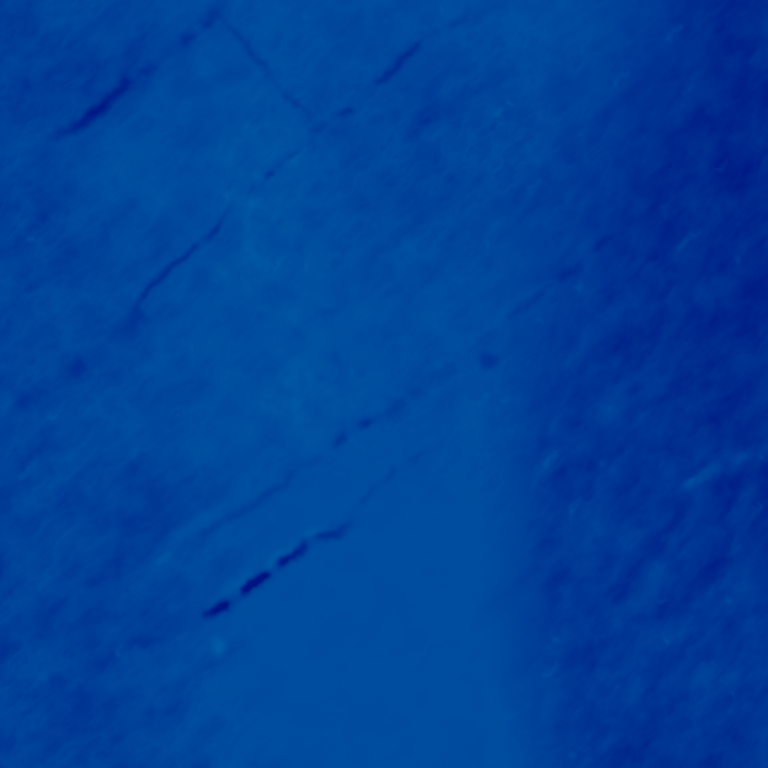
Give the GLSL for this texture, as a three.js fragment shader.

```glsl
// Deep blue weathered surface with diagonal streaks, broken hairline cracks and a dark right flank.
varying vec2 vUv;

float hash(vec2 p) {
  vec3 q = fract(p.xyx * vec3(0.1031, 0.1030, 0.0973));
  q += dot(q, q.yzx + 33.33);
  return fract((q.x + q.y) * q.z);
}

float noise(vec2 p) {
  vec2 i = floor(p), f = fract(p);
  f = f * f * (3.0 - 2.0 * f);
  return mix(mix(hash(i), hash(i + vec2(1.0, 0.0)), f.x),
             mix(hash(i + vec2(0.0, 1.0)), hash(i + 1.0), f.x), f.y);
}

// Layered noise, centred on zero
float fbm(vec2 p) {
  float sum = 0.0, amp = 0.5;
  for (int i = 0; i < 4; i++) {
    sum += amp * (noise(p) - 0.5);
    p = mat2(1.6, 1.2, -1.2, 1.6) * p + 7.3;
    amp *= 0.5;
  }
  return sum;
}

// Ragged line from a to b, broken into uneven beads and faded at both ends
float crack(vec2 p, vec2 a, vec2 b, float width) {
  vec2 ab = b - a;
  float len = length(ab);
  vec2 dir = ab / len;
  float along = dot(p - a, dir);
  float across = dot(p - a, vec2(-dir.y, dir.x));
  across += 0.022 * fbm(vec2(along * 22.0, a.x * 90.0)) + 0.008 * fbm(p * 70.0);
  float bead = smoothstep(0.25, 0.75, noise(vec2(along * 48.0, a.y * 70.0)));
  bead *= 0.35 + 1.1 * noise(vec2(along * 15.0, a.x * 50.0));
  bead = 0.12 + 1.1 * bead;
  float ends = smoothstep(-0.01, 0.03, along) * (1.0 - smoothstep(len - 0.05, len + 0.01, along));
  return exp(-across * across / (width * width)) * bead * ends;
}

// Sparse soft dots, one candidate per cell
float specks(vec2 p, float cells, float chance) {
  vec2 id = floor(p * cells);
  vec2 centre = 0.3 + 0.4 * vec2(hash(id + 3.1), hash(id + 8.7));
  float d = length(fract(p * cells) - centre);
  return step(1.0 - chance, hash(id + 21.0)) * (1.0 - smoothstep(0.05, 0.3, d));
}

void main() {
  vec2 p = vUv;
  float blotch = fbm(p * 34.0 + 60.0);
  vec2 w = p + 0.012 * vec2(blotch, fbm(p * 30.0 + 17.0));
  vec2 s = vec2(dot(w, vec2(0.75, 0.66)), dot(w, vec2(-0.66, 0.75)));
  vec2 steep = vec2(dot(w, vec2(0.5, 0.866)), dot(w, vec2(-0.866, 0.5)));

  float broad = fbm(p * 4.0 + 11.0);
  float streak = fbm(s * vec2(8.0, 34.0) + 5.0);
  float fine = fbm(s * vec2(36.0, 68.0) + 40.0);
  float dashes = fbm(steep * vec2(26.0, 60.0) + 90.0);

  // Dark flank: its border leans right towards the top
  float border = 0.65 + 0.25 * smoothstep(0.4, 1.0, p.y) + 0.03 * (1.0 - smoothstep(0.0, 0.2, p.y));
  float inside = p.x - border + 0.06 * broad + 0.06 * streak + 0.03 * blotch;
  float flank = smoothstep(-0.03 - 0.15 * smoothstep(0.4, 0.8, p.y), 0.09, inside);
  float deep = smoothstep(0.72, 1.0, p.x + 0.12 * broad) * smoothstep(0.1, 0.5, p.y);

  // Worn left side, upper band, and a calm basin at the lower centre
  float left = 1.0 - smoothstep(0.0, 0.32, p.x + 0.3 * broad + 0.25 * streak);
  float band = exp(-pow(length((p - vec2(0.66, 0.81)) * vec2(4.0, 8.0)), 2.0));
  float basin = 1.0 - smoothstep(0.55, 1.1, length((p - vec2(0.49, 0.17)) * vec2(4.4, 3.6)));
  float rough = (1.0 - 0.88 * basin) * (0.5 + 0.5 * max(left, max(flank, band)));

  float green = 0.297 - 0.083 * flank - 0.05 * deep - 0.045 * left - 0.035 * band;
  green += rough * (0.085 * streak + 0.09 * fine + 0.08 * blotch + 0.08 * flank * dashes);
  green += 0.02 * broad * (1.0 - basin);

  // Dark flecks gathered along the streaks
  float pits = smoothstep(0.07, 0.3, fine + 0.6 * streak);
  green -= 0.045 * pits * rough * (1.0 - 0.5 * flank);

  // Pale patchy ridge running down through the middle
  float ridge = p.x - 0.37 - 0.4 * (0.62 - p.y) * step(p.y, 0.62) + 0.15 * blotch;
  float ridgeFade = smoothstep(0.38, 0.5, p.y) * (1.0 - smoothstep(0.75, 1.0, p.y));
  green += 0.022 * exp(-ridge * ridge / 0.004) * ridgeFade * (0.6 + 3.0 * blotch);

  // Long diagonal cracks and the short cross crack
  float dark = 0.9 * crack(p, vec2(0.17, 0.60), vec2(0.40, 0.82), 0.0050);
  dark += 0.9 * crack(p, vec2(0.32, 0.748), vec2(0.61, 0.99), 0.0060);
  dark += 0.8 * crack(p, vec2(0.06, 0.81), vec2(0.30, 0.99), 0.0075);
  dark += 0.6 * crack(p, vec2(0.28, 0.985), vec2(0.41, 0.84), 0.0050);
  dark += 0.6 * crack(p, vec2(0.24, 0.28), vec2(0.52, 0.48), 0.0060);
  dark += 0.65 * crack(p, vec2(0.46, 0.435), vec2(0.66, 0.57), 0.0090);
  dark += 0.4 * crack(p, vec2(0.62, 0.55), vec2(0.82, 0.71), 0.0060);
  dark += 0.6 * crack(p, vec2(0.43, 0.315), vec2(0.56, 0.42), 0.0050);
  dark += 0.6 * crack(p, vec2(-0.03, 0.42), vec2(0.22, 0.62), 0.0130);
  dark += 0.45 * crack(p, vec2(0.0, 0.075), vec2(0.27, 0.20), 0.0100);
  dark += 0.5 * crack(p, vec2(0.52, 0.82), vec2(0.74, 0.95), 0.0120);
  dark += 0.6 * crack(p, vec2(0.86, 0.33), vec2(1.05, 0.41), 0.0110);
  dark += 1.6 * crack(p, vec2(0.255, 0.185), vec2(0.46, 0.325), 0.0060);
  dark += 0.9 * crack(p, vec2(0.255, 0.188), vec2(0.38, 0.265), 0.0070);
  dark += 0.8 * (1.0 - smoothstep(0.002, 0.018, length(p - vec2(0.635, 0.53)) + 0.02 * blotch));
  green -= 0.095 * dark;

  // Lit crack lips and scattered pale flecks
  green += 0.06 * crack(p, vec2(0.85, 0.35), vec2(1.05, 0.44), 0.0080);
  green += 0.04 * crack(p, vec2(0.27, 0.21), vec2(0.46, 0.345), 0.0070);
  green += 0.04 * specks(p + 0.05 * blotch, 34.0, 0.06) * rough;
  green += 0.07 * (1.0 - smoothstep(0.002, 0.018, length(p - vec2(0.285, 0.155)) + 0.03 * blotch));

  green = clamp(green, 0.08, 0.40);
  float red = 0.35 * max(green - 0.34, 0.0);
  gl_FragColor = vec4(red, green, 0.47 + 0.5 * green, 1.0);
}
```
